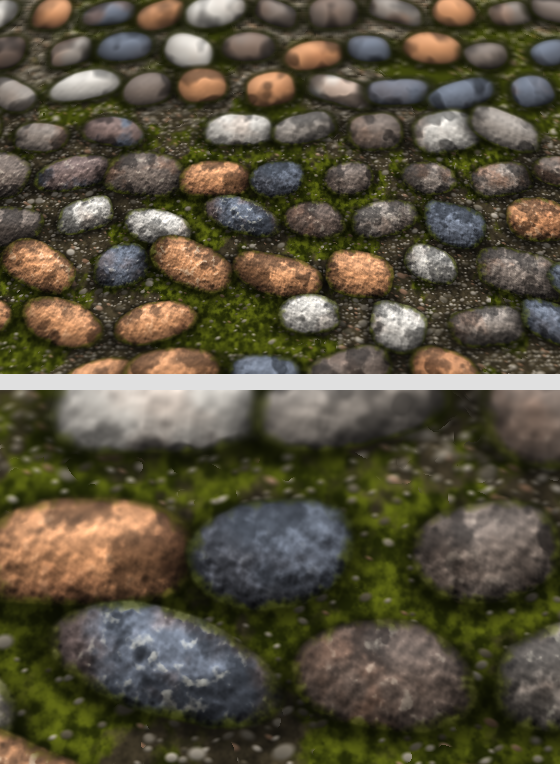
Top: the whole. Bottom: its middle third, enlarged.
This texture is drawn by a WebGL 1 fragment shader. Its source:

```glsl
precision highp float;
// Rounded cobblestones bedded in moss and gravel, seen at a slant with shallow focus.
uniform vec2 u_resolution;

float hash(vec2 p) {
  vec3 q = fract(vec3(p.xyx) * 0.1031);
  q += dot(q, q.yzx + 33.33);
  return fract((q.x + q.y) * q.z);
}

vec2 hash2(vec2 p) {
  return vec2(hash(p + 17.3), hash(p + 61.7));
}

float noise(vec2 p) {
  vec2 i = floor(p), f = fract(p);
  f = f * f * (3.0 - 2.0 * f);
  return mix(mix(hash(i), hash(i + vec2(1, 0)), f.x),
             mix(hash(i + vec2(0, 1)), hash(i + vec2(1, 1)), f.x), f.y);
}

// Layered noise whose fine octaves fade out with blur
float fbm(vec2 p, float freq, float blur) {
  float sum = 0.5, amp = 0.5;
  for (int i = 0; i < 5; i++) {
    float fade = freq * blur;
    sum += amp * exp(-2.0 * fade * fade) * (noise(p * freq + 40.0) - 0.5);
    p = mat2(0.8, -0.6, 0.6, 0.8) * p + 3.7;
    freq *= 2.0;
    amp *= 0.62;
  }
  return sum;
}

// Scattered small pebbles laid over a ground colour
vec3 addPebbles(vec3 ground, vec2 p, float size, float density, float blur) {
  vec2 g = p / size, cell = floor(g);
  float soft = 0.12 + blur / size;
  for (int y = 1; y >= -1; y--) {
    for (int x = -1; x <= 1; x++) {
      vec2 id = cell + vec2(x, y), rnd = hash2(id);
      vec2 d = g - id - 0.2 - 0.6 * rnd;
      d.y *= 1.3;
      d.x += d.y * (rnd.x - 0.5);
      float radius = mix(0.22, 0.55, rnd.y * rnd.y);
      float cover = 1.0 - smoothstep(radius - soft, radius + soft, length(d));
      cover *= step(hash(id + 5.1), density) / (1.0 + 0.45 * blur / size);
      vec3 tint = mix(vec3(0.34, 0.31, 0.25), vec3(0.79, 0.75, 0.69), hash(id + 9.4));
      tint = mix(tint, vec3(0.62, 0.45, 0.34), step(0.88, rnd.x) * 0.7);
      ground = mix(ground, tint * (0.85 + 0.5 * d.y / radius * 0.5), cover);
    }
  }
  return ground;
}

vec3 stoneTint(vec2 id) {
  float kind = hash(id + 3.3);
  vec3 tint = mix(vec3(0.33, 0.28, 0.25), vec3(0.51, 0.48, 0.45), hash(id + 8.8));
  tint = mix(tint, vec3(0.66, 0.47, 0.33), step(0.70, kind));
  tint = mix(tint, vec3(0.34, 0.36, 0.40), step(kind, 0.16));
  return mix(tint, vec3(0.68, 0.66, 0.63), step(0.16, kind) * step(kind, 0.28));
}

void main() {
  vec2 uv = gl_FragCoord.xy / u_resolution.y;
  float midX = 0.5 * u_resolution.x / u_resolution.y;

  // Perspective: everything shrinks towards the top
  float scale = 1.0 - 0.36 * uv.y;
  vec2 p = vec2((uv.x - midX) / scale, -log(scale) / 0.36) + vec2(5.0, 2.0);
  float blur = 0.0015 + 0.017 * smoothstep(0.48, 1.0, uv.y) + 0.004 * smoothstep(0.22, 0.0, uv.y);
  blur /= scale;

  // Shared surface textures
  float broad = fbm(p, 8.0, blur);
  float patches = fbm(p + 7.0, 19.0, blur);
  float grain = fbm(p, 75.0, blur);
  float relief = grain - fbm(p + vec2(-0.002, 0.005), 75.0, blur);

  // Ground: dark soil, moss and gravel
  vec3 moss = mix(vec3(0.13, 0.15, 0.03), vec3(0.37, 0.40, 0.09), smoothstep(0.25, 0.8, grain));
  vec3 soil = vec3(0.25, 0.22, 0.16) * (0.35 + 1.1 * grain);
  float gravel = smoothstep(0.36, 0.68, fbm(p + 21.0, 4.5, blur));
  vec3 col = mix(moss, soil, smoothstep(0.40, 0.60, patches * 0.6 + gravel * 0.4));
  col = addPebbles(col, p, 0.012, 0.15 + 0.65 * gravel, blur);
  col = addPebbles(col, p + 3.1, 0.023, 0.05 + 0.30 * gravel, blur);

  // Stones: rows run from back to front so nearer ones overlap
  vec2 pitch = vec2(0.235, 0.148);
  float row = floor(p.y / pitch.y);
  for (int j = 1; j >= -1; j--) {
    float r = row + float(j);
    float shift = 0.5 * mod(r, 2.0) + 0.3 * hash(vec2(r, 2.0));
    float column = floor(p.x / pitch.x - shift);
    for (int i = -1; i <= 1; i++) {
      vec2 id = vec2(column + float(i), r), rnd = hash2(id);
      vec2 center = (id + vec2(shift, 0.0) + 0.5 + (rnd - 0.5) * vec2(0.2, 0.28)) * pitch;
      vec2 halfSize = pitch * mix(vec2(0.34, 0.35), vec2(0.59, 0.50), hash2(id + 31.0));
      float turn = (hash(id + 12.0) - 0.6) * 0.75;
      vec2 d = p - center;
      vec2 q = mat2(cos(turn), -sin(turn), sin(turn), cos(turn)) * d / halfSize;
      q.y += 0.22 * (rnd.x - 0.5) * q.x * q.x;
      q.x *= 1.0 + 0.2 * (rnd.y - 0.5) * q.y;
      float power = mix(2.0, 3.1, hash(id + 44.0));
      float radius = pow(pow(abs(q.x), power) + pow(abs(q.y), power), 1.0 / power);
      radius += 0.22 * (broad - 0.5) + 0.05 * (patches - 0.5);
      float present = step(0.07, hash(id + 71.0));
      float soft = 0.012 + blur / halfSize.y * 0.9;

      // Contact shadow, deepest below the stone
      float shade = smoothstep(0.85, 1.42, radius + 0.12 * q.y);
      col *= mix(1.0, mix(0.36, 1.0, shade), present);

      // Mottled surface with dark stains, pale lichen and rusty patches
      vec3 stone = stoneTint(id);
      stone = mix(stone, vec3(0.52, 0.34, 0.24), 0.45 * smoothstep(0.48, 0.72, broad) * rnd.x);
      stone *= 0.62 + 0.45 * patches + 0.42 * grain;
      stone *= 1.0 - 0.48 * smoothstep(0.53, 0.72, patches + 0.12 * radius);
      stone = mix(stone, vec3(0.68, 0.66, 0.59), 0.45 * smoothstep(0.60, 0.78, grain) * rnd.y);

      // Soft sky light on the crown, dark front side
      float dome = sqrt(max(0.0, 1.0 - radius * radius));
      float light = 0.42 + 0.58 * dome + 0.36 * clamp(q.y, -1.0, 1.0) + 0.9 * relief;
      stone *= max(light, 0.12) * 1.12;
      stone += vec3(0.07, 0.08, 0.09) * dome * smoothstep(-0.2, 0.7, q.y);
      stone = mix(stone, moss * 0.7, 0.65 * smoothstep(0.82, 1.0, radius + 0.3 * (grain - 0.5)));
      col = mix(col, stone, present * (1.0 - smoothstep(1.0 - soft, 1.0 + soft, radius)));
    }
  }
  gl_FragColor = vec4(clamp(col * 1.06, 0.0, 1.0), 1.0);
}
```
